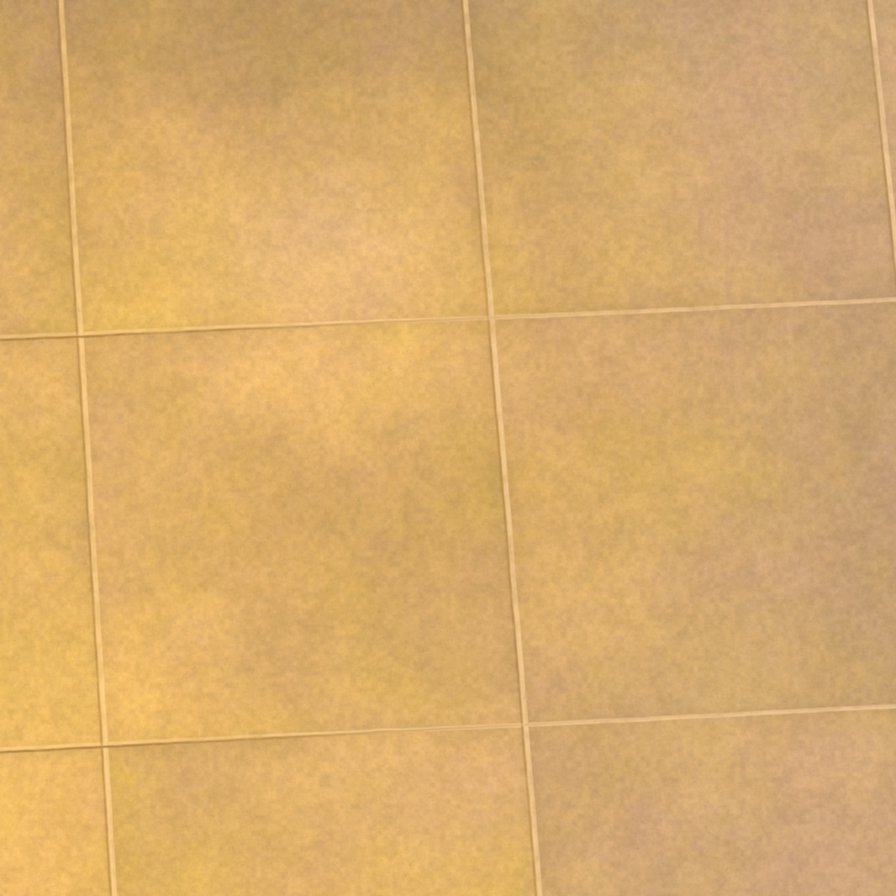
A Shadertoy shader for this texture:

```glsl
float hash(vec2 p) {
    vec3 q = fract(vec3(p.xyx) * 0.1031);
    q += dot(q, q.yzx + 33.33);
    return fract((q.x + q.y) * q.z);
}

float noise(vec2 p) {
    vec2 i = floor(p), f = fract(p);
    f = f * f * (3.0 - 2.0 * f);
    return mix(mix(hash(i), hash(i + vec2(1, 0)), f.x),
               mix(hash(i + vec2(0, 1)), hash(i + vec2(1, 1)), f.x), f.y);
}

// Layered noise, centred on zero
float fbm(vec2 p) {
    float sum = 0.0, amp = 0.5;
    for (int i = 0; i < 5; i++) {
        sum += amp * (noise(p) - 0.5);
        p = mat2(1.6, 1.2, -1.2, 1.6) * p + 17.3;
        amp *= 0.6;
    }
    return sum;
}

float glow(vec2 p, vec2 centre, vec2 radius) {
    vec2 d = (p - centre) / radius;
    return exp(-dot(d, d));
}

// Soft-edged line around signed distance d
float line(float d, float halfWidth, float blur) {
    return 1.0 - smoothstep(halfWidth - blur, halfWidth + blur, abs(d));
}

void mainImage(out vec4 fragColor, in vec2 fragCoord) {
    vec2 uv = fragCoord / iResolution.xy;
    float blur = max(0.0014, 0.7 / min(iResolution.x, iResolution.y));

    // Tile grid with leaning joints and slight perspective
    vec2 spacing = vec2(mix(0.475, 0.4515, uv.y), mix(0.460, 0.4535, uv.x));
    vec2 grid = (uv - vec2(mix(0.128, 0.068, uv.y), mix(0.160, 0.2125, uv.x))) / spacing;
    vec2 tile = floor(grid);
    vec2 joint = (fract(grid + 0.5) - 0.5) * spacing;
    joint += 0.0014 * vec2(fbm(uv.yx * vec2(28, 4)), fbm(uv * vec2(28, 4) + 9.0));

    // Clay mottling, shifted for each tile
    vec2 clay = uv + 7.0 * vec2(hash(tile + 31.0), hash(tile + 57.0));
    float cloud = fbm(clay * 5.0);
    float smudge = fbm(clay * vec2(13, 17) + 40.0);
    float tint = fbm(clay * 9.0 + 80.0);

    // Warm light on the left, cooler tan towards the right and top
    float warmth = 0.82 - 0.72 * smoothstep(0.3, 1.0, uv.x)
                 - 0.4 * smoothstep(0.78, 1.05, uv.y)
                 + 0.3 * glow(uv, vec2(0.0, 0.05), vec2(0.2, 0.3))
                 + 0.25 * glow(uv, vec2(0.68, 0.52), vec2(0.2, 0.2))
                 - 0.35 * glow(uv, vec2(0.36, 0.73), vec2(0.13, 0.1))
                 + 0.35 * cloud + 0.5 * tint;
    vec3 color = mix(vec3(0.82, 0.662, 0.48), vec3(0.89, 0.70, 0.385), clamp(warmth, 0.0, 1.0));

    float light = 1.0 + 0.10 * glow(uv, vec2(0.36, 0.73), vec2(0.17, 0.12))
                + 0.06 * glow(uv, vec2(0.0, 0.1), vec2(0.22, 0.4))
                + 0.05 * glow(uv, vec2(0.4, 0.13), vec2(0.12, 0.1))
                + 0.05 * glow(uv, vec2(0.4, 0.58), vec2(0.2, 0.07))
                - 0.16 * glow(uv, vec2(0.2, 1.06), vec2(0.5, 0.2))
                - 0.05 * glow(uv, vec2(0.36, 0.42), vec2(0.25, 0.1))
                - 0.04 * glow(uv, vec2(0.58, 0.75), vec2(0.07, 0.2))
                - 0.05 * glow(uv, vec2(1.0, 0.4), vec2(0.15, 0.3));
    light += 0.09 * cloud + 0.07 * smudge;
    color *= light;
    color += 0.05 * tint * vec3(-0.3, 0.4, -0.8);

    // Surface grain from coarse to fine, with faint colour flecks
    color *= 1.0 + 0.06 * fbm(uv * 55.0 + 21.0) + 0.13 * fbm(uv * 170.0);
    color += 0.04 * fbm(uv * 90.0 + 61.0) * vec3(-0.2, 0.1, 1.0);

    // Darkened tile edges
    float rim = exp(-min(abs(joint.x), abs(joint.y)) * 110.0);
    color *= 1.0 - 0.06 * rim;

    // Thin, unevenly worn grout with a dark crease along one side
    float wear = clamp(0.85 + 0.6 * fbm(uv * 16.0 + 3.0) + 0.8 * fbm(uv * 90.0), 0.2, 1.0);
    float leftSide = 1.0 - smoothstep(0.1, 0.75, uv.x);
    float crease = max(line(joint.x + 0.0045, 0.0012, blur) * 0.6,
                       line(joint.y - 0.0004, 0.0013, blur) * mix(0.1, 1.0, leftSide));
    float grout = max(line(joint.x, 0.0028, blur),
                      line(joint.y + mix(0.0004, -0.0034, leftSide), 0.0024, blur) * mix(1.0, 0.8, leftSide));
    vec3 groutColor = mix(vec3(0.97, 0.79, 0.50), vec3(0.94, 0.78, 0.59), uv.x);
    color = mix(color, groutColor * mix(1.0, light, 0.5), grout * wear);
    color = mix(color, vec3(0.66, 0.48, 0.24), crease * wear * 0.8);

    fragColor = vec4(color, 1.0);
}
```
